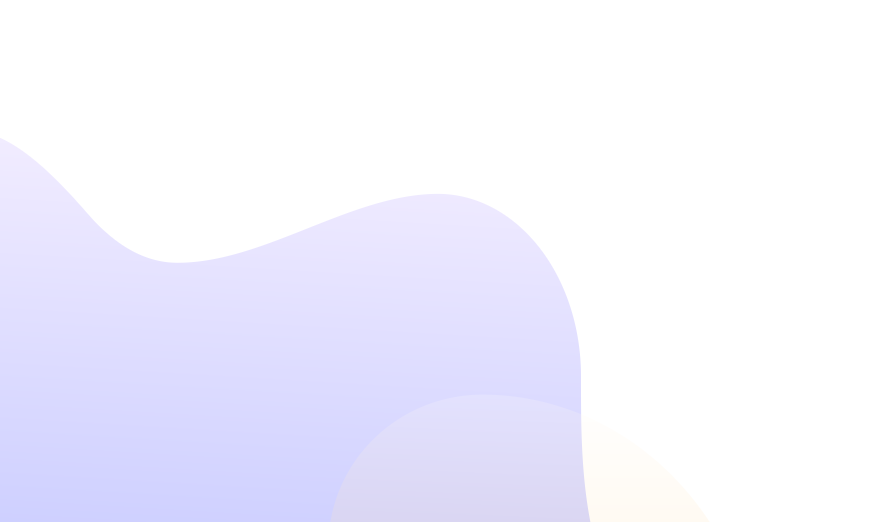
Give the GLSL for this background, as a WebGL 2 fragment shader.

```glsl
#version 300 es
precision highp float;
// A soft lavender wave fills the lower left of a white canvas, overlapped by
// a pale cream blob at the bottom edge. The wave is a chain of cubic spans
// joined to an ellipse; the blob is two half ellipses sharing one apex.

uniform vec2 u_resolution;
out vec4 fragColor;

// All lengths are in canvas heights, origin at the lower left.
const vec3 PAPER = vec3(1.0);
const vec3 LAVENDER_LIGHT = vec3(0.945, 0.925, 1.0);
const vec3 LAVENDER_DEEP = vec3(0.808, 0.815, 1.0);
const vec3 CREAM_LIGHT = vec3(1.0, 0.99, 0.98);
const vec3 CREAM_DEEP = vec3(1.0, 0.90, 0.75);
const float CREAM_OPACITY = 0.2;
const float GRADIENT_TILT = 0.06;

// Wave knots: x, height, slope.
const vec3 WAVE_START = vec3(0.0, 0.736, -0.45);
const vec3 WAVE_FALL = vec3(0.168, 0.5906, -1.15);
const vec3 WAVE_DIP = vec3(0.340, 0.4966, 0.0);
const vec3 WAVE_CREST = vec3(0.839, 0.6286, 0.0);

// Rounded shoulder right of the crest, then the flared foot below it.
const vec2 SHOULDER_CENTER = vec2(0.839, 0.2796);
const vec2 SHOULDER_RADII = vec2(0.274, 0.349);
const float FOOT_FLARE = 0.018;

const vec2 BLOB_APEX = vec2(0.924, 0.244);
const vec2 BLOB_LEFT_RADII = vec2(0.295, 0.291);
const vec2 BLOB_RIGHT_RADII = vec2(0.535, 0.582);

// Cubic Hermite height between two knots.
float cubicSpan(float x, vec3 a, vec3 b) {
    float span = b.x - a.x;
    float t = (x - a.x) / span;
    float s = 1.0 - t;
    return a.y * s * s * (1.0 + 2.0 * t) + b.y * t * t * (3.0 - 2.0 * t)
         + span * t * s * (a.z * s - b.z * t);
}

float waveHeight(float x) {
    if (x < WAVE_FALL.x) return cubicSpan(x, WAVE_START, WAVE_FALL);
    if (x < WAVE_DIP.x) return cubicSpan(x, WAVE_FALL, WAVE_DIP);
    return cubicSpan(x, WAVE_DIP, WAVE_CREST);
}

// Approximate signed distance to an ellipse, negative inside.
float ellipseDistance(vec2 p, vec2 radii) {
    float k = length(p / radii);
    float gradient = length(p / (radii * radii));
    return k * (k - 1.0) / max(gradient, 1e-4);
}

float waveDistance(vec2 p) {
    // Rolling top edge
    if (p.x < WAVE_CREST.x) {
        float h = 0.002;
        float slope = (waveHeight(p.x + h) - waveHeight(p.x - h)) / (2.0 * h);
        return (p.y - waveHeight(p.x)) / sqrt(1.0 + slope * slope);
    }
    // Shoulder
    vec2 q = p - SHOULDER_CENTER;
    if (q.y > 0.0) return ellipseDistance(q, SHOULDER_RADII);
    // Foot
    float depth = -q.y / SHOULDER_CENTER.y;
    return q.x - SHOULDER_RADII.x - FOOT_FLARE * depth * depth * depth;
}

float blobDistance(vec2 p) {
    vec2 radii = p.x < BLOB_APEX.x ? BLOB_LEFT_RADII : BLOB_RIGHT_RADII;
    return ellipseDistance(p - BLOB_APEX + vec2(0.0, radii.y), radii);
}

// Coverage with an edge about one pixel wide.
float coverage(float distanceToEdge) {
    return clamp(0.5 - distanceToEdge * u_resolution.y, 0.0, 1.0);
}

void main() {
    vec2 p = gl_FragCoord.xy / u_resolution.y;

    // Lavender wave, deepest at the lower left
    float rise = clamp((p.y + GRADIENT_TILT * p.x) / WAVE_START.y, 0.0, 1.0);
    vec3 lavender = mix(LAVENDER_DEEP, LAVENDER_LIGHT, rise);
    vec3 color = mix(PAPER, lavender, coverage(waveDistance(p)));

    // Translucent cream blob, warmer toward the bottom
    float lift = clamp(p.y / BLOB_APEX.y, 0.0, 1.0);
    vec3 cream = mix(CREAM_DEEP, CREAM_LIGHT, lift);
    color = mix(color, cream, CREAM_OPACITY * coverage(blobDistance(p)));

    fragColor = vec4(color, 1.0);
}
```
